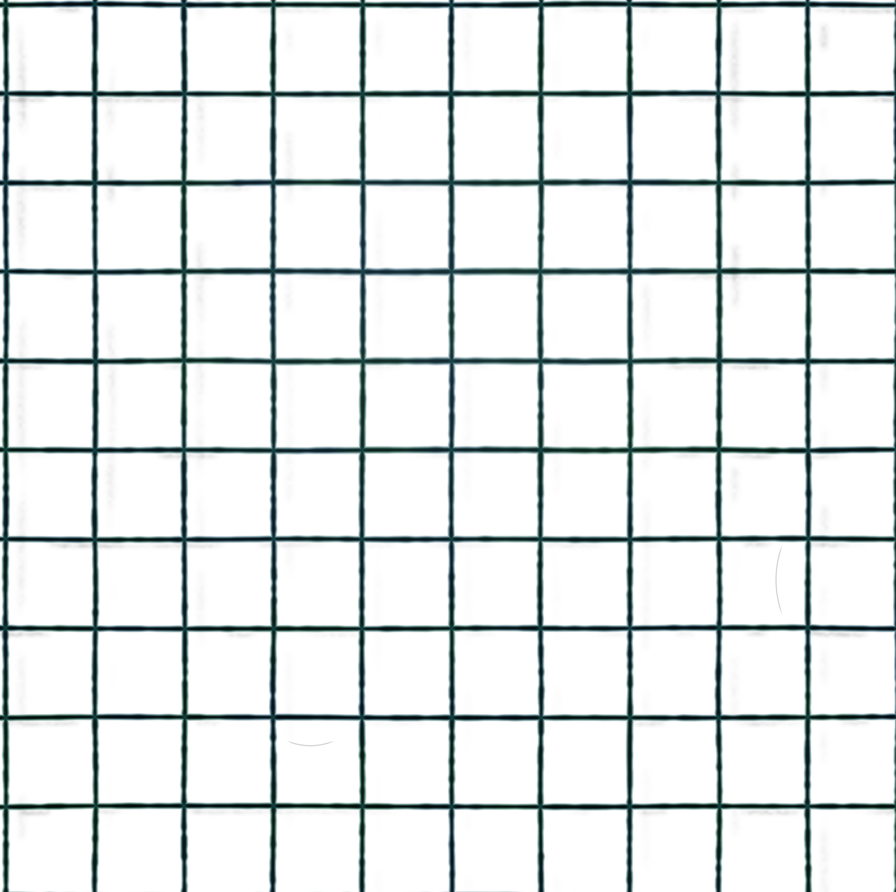
This pattern is drawn by a Shadertoy shader. Its source:

```glsl
// Dark teal wire grid on white: ten square cells across and down.
// Each wire is a soft distance ramp, bent and beaded by value noise; pale
// joints, a softer middle, faint ghost smudges and two hairs add the wear.

#define PITCH vec2(0.0999, 0.0999)    // cell size, in canvas heights
#define ORIGIN vec2(0.0068, 0.9950)   // first upright and top wire
#define CORE 0.0003                   // half width of the darkest part
#define REACH 0.0047                  // half width where ink fades to white
#define WOBBLE 0.0016                 // slow bend of each wire
#define BEAD 0.0011                   // fine variation of wire width
#define RED_GAMMA 1.45                // higher gives a stronger teal cast
#define GHOST 0.085                   // strength of the smudges
#define JOINT vec3(0.07, 0.31, 0.31)  // colour at the crossings

float hash(vec2 p) {
    vec3 q = fract(p.xyx * vec3(0.1031, 0.1030, 0.0973));
    q += dot(q, q.yzx + 33.33);
    return fract((q.x + q.y) * q.z);
}

float noise(vec2 p) {
    vec2 i = floor(p), f = fract(p);
    f = f * f * (3.0 - 2.0 * f);
    return mix(mix(hash(i), hash(i + vec2(1, 0)), f.x),
               mix(hash(i + vec2(0, 1)), hash(i + vec2(1, 1)), f.x), f.y);
}

// Signed distance across the nearest wire, with its own slow bend.
float wireOffset(float across, float along, float pitch, float seed) {
    float k = floor(across / pitch + 0.5);
    float bend = noise(vec2(along * 9.0 + 20.0, k * 7.0 + seed)) - 0.5;
    return across - k * pitch - WOBBLE * bend;
}

// Brightness: 0 on the wire, 1 on bare ground.
float wireTone(float dist, float soften, float px) {
    float fade = max(REACH + soften, CORE + 1.5 * px);
    return 0.04 + 0.96 * smoothstep(CORE, fade, dist);
}

// Shallow arc along x, centred on the origin.
float hair(vec2 p, float halfLength, float sag, float px) {
    float t = p.x / halfLength;
    float d = abs(p.y - sag * t * t);
    float ends = 1.0 - smoothstep(0.7, 1.0, abs(t));
    return ends * (1.0 - smoothstep(0.0, max(0.0015, px), d));
}

void mainImage(out vec4 fragColor, in vec2 fragCoord) {
    float px = 1.0 / iResolution.y;
    vec2 p = fragCoord * px;
    vec2 g = p - ORIGIN;

    // Wires: x holds the uprights, y the level ones
    vec2 offset = vec2(wireOffset(g.x, p.y, PITCH.x, 3.0),
                       wireOffset(g.y, p.x, PITCH.y, 91.0));
    vec2 bead = vec2(noise(p * vec2(60.0, 150.0)),
                     noise(p * vec2(90.0, 60.0) + 40.0)) - 0.5;
    vec2 dist = abs(offset) + BEAD * bead * vec2(1.3, 0.8);

    // Softer, lighter wires above the middle
    vec2 m = (p - vec2(0.52, 0.66)) * vec2(2.6, 4.0);
    float blur = exp(-dot(m, m));
    float upright = wireTone(dist.x, 0.0002, px);
    float level = wireTone(dist.y, 0.0010 * blur, px);
    upright = mix(upright, 1.0, 0.05 + 0.10 * blur);
    level = mix(level, 1.0, 0.15 * blur);
    float tone = min(upright, level);

    // Teal cast, drifting between blue and green
    float hue = noise(p * 14.0 + 7.0) - 0.5;
    vec3 color = pow(vec3(tone), vec3(RED_GAMMA, 1.0 + 0.12 * hue, 1.0 - 0.2 * hue));

    // Pale joints
    float joint = exp(-dot(offset, offset) / (0.0032 * 0.0032));
    color = mix(color, max(color, JOINT), 0.8 * joint);

    // Ghost smudges beside and beneath the wires, strongest at the sides
    float side = smoothstep(0.05, 0.45, abs(p.x - 0.5));
    float strip = exp(-pow((offset.x - 0.018) / 0.005, 2.0));
    strip *= smoothstep(0.45, 0.8, noise(p * vec2(12.0, 24.0) + 5.0));
    strip *= 0.4 + 0.6 * smoothstep(0.2, 0.8, p.y);
    float under = exp(-pow((offset.y + 0.007) / 0.003, 2.0));
    under *= smoothstep(0.5, 0.85, noise(p * vec2(26.0, 11.0) + 60.0));
    float fleck = 0.5 + noise(p * 220.0);
    float smudge = (strip + 1.3 * under) * fleck * (0.25 + 0.75 * side);

    // Two stray hairs
    float stray = hair(p - vec2(0.348, 0.164), 0.028, 0.006, px)
                + hair(p.yx - vec2(0.350, 0.870), 0.042, 0.008, px);
    color *= 1.0 - GHOST * smudge - 0.16 * stray;

    fragColor = vec4(clamp(color, 0.0, 1.0), 1.0);
}
```
